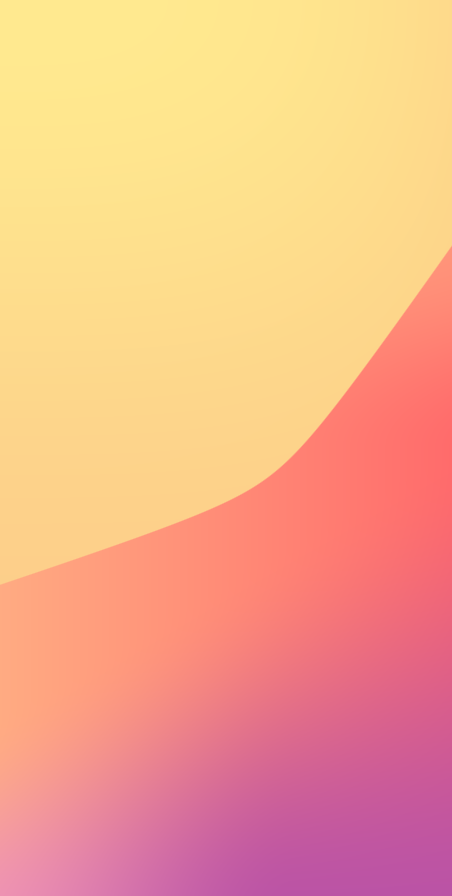
A Shadertoy shader for this background:

```glsl
// Pale yellow sky above a bent, coral-to-purple gradient hill.

// Height of the hill: two straight slopes joined by a hyperbolic bend.
float hillHeight(float x) {
    float fromBend = x - 0.622;
    return 0.447 + 0.445 * fromBend + 0.28 * length(vec2(fromBend, 0.115));
}

// Yellow fading to apricot downwards and towards the right side.
vec3 skyColor(vec2 uv) {
    vec3 apricot = vec3(0.99, 0.81, 0.54);
    vec3 lemon = vec3(1.0, 0.915, 0.56);
    vec3 sky = mix(apricot, lemon, smoothstep(0.3, 1.0, uv.y));
    return mix(sky, vec3(0.99, 0.80, 0.53), 0.55 * uv.x * uv.x * uv.x);
}

// Peach to coral across, sinking into pink and purple at the foot.
vec3 hillColor(vec2 uv) {
    vec3 peach = vec3(1.0, 0.67, 0.51);
    vec3 coral = vec3(1.0, 0.42, 0.42);
    float tipGlow = smoothstep(0.5, 0.74, uv.y);
    vec3 warm = mix(peach, coral, uv.x * (1.0 - 0.65 * tipGlow));

    vec3 pink = vec3(0.94, 0.58, 0.71);
    vec3 purple = vec3(0.73, 0.325, 0.65);
    vec3 foot = mix(pink, purple, smoothstep(-0.1, 0.65, uv.x));

    float footTop = 0.2 + 0.3 * uv.x;
    return mix(foot, warm, smoothstep(-0.03, footTop, uv.y));
}

void mainImage(out vec4 fragColor, in vec2 fragCoord) {
    vec2 uv = fragCoord / iResolution.xy;

    // Smooth edge about one pixel wide
    float aboveHill = uv.y - hillHeight(uv.x);
    float skyMask = clamp(aboveHill / fwidth(aboveHill) + 0.5, 0.0, 1.0);

    fragColor = vec4(mix(hillColor(uv), skyColor(uv), skyMask), 1.0);
}
```
